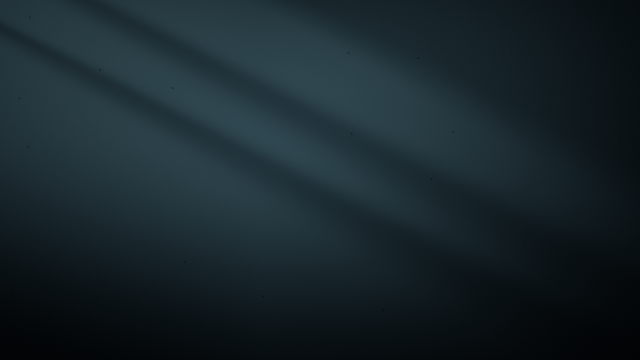
This background is drawn by a Shadertoy shader. Its source:

```glsl
// Soft diagonal light beams and shadow bars across a dark teal wall
#define LIGHT_COLOR  vec3(0.178, 0.263, 0.290)
#define GLOW_COLOR   vec3(0.014, 0.024, 0.036)
#define LIGHT_CENTER vec2(0.72, 0.68)
#define GLOW_CENTER  vec2(0.79, 0.63)
#define BEAM_SLOPE   0.525
#define BAR_START    0.926
#define BAR_SPACING  0.202
#define BAR_DEPTH    0.28
#define EDGE_START   1.40
#define EDGE_SHADE   0.72
#define SPECK_CELLS  9.0
#define GRAIN        0.004

// Sine-free hash, 2D to 1D
float hash(vec2 p) {
    vec3 q = fract(vec3(p.xyx) * 0.1031);
    q += dot(q, q.yzx + 33.33);
    return fract((q.x + q.y) * q.z);
}

// Wide falloff, steeper on the right and sagging toward the lower left
float wallLight(vec2 p) {
    vec2 d = p - LIGHT_CENTER;
    float reach = d.x > 0.0 ? 1.02 : 1.30;
    float drop = d.y + 0.22 * min(d.x, 0.0);
    return exp(-pow(abs(d.x) / reach, 2.5) - pow(abs(drop) / 0.546, 2.5));
}

// Shadow bar with a crisp upper side and a softer lower side
float shadowBar(float dist, float width) {
    float t = dist / (dist > 0.0 ? width : width * 1.7);
    return exp(-t * t);
}

// Sparse dark dust: one possible speck per cell
float dust(vec2 p) {
    vec2 cell = floor(p * SPECK_CELLS);
    vec2 offset = 0.2 + 0.6 * vec2(hash(cell + 3.1), hash(cell + 17.7));
    float dist = length(p - (cell + offset) / SPECK_CELLS);
    float soft = 1.0 / iResolution.y;
    float present = step(0.86, hash(cell + 41.3));
    return present * (1.0 - smoothstep(0.001, 0.001 + soft * 1.5, dist));
}

void mainImage(out vec4 fragColor, in vec2 fragCoord) {
    vec2 p = fragCoord / iResolution.y;
    float light = wallLight(p);

    // Distance across the beams; penumbra widens to the right
    float across = p.y + BEAM_SLOPE * p.x;
    float slant = inversesqrt(1.0 + BEAM_SLOPE * BEAM_SLOPE);
    float blur = 0.016 + 0.028 * p.x;
    for (int i = 0; i < 2; i++) {
        float dist = (across - BAR_START - float(i) * BAR_SPACING) * slant;
        light *= 1.0 - BAR_DEPTH * shadowBar(dist, blur);
    }

    // Shade beyond the outer beam edge
    float edgeDist = (across - EDGE_START) * slant;
    float outside = smoothstep(-1.3 * blur, 1.3 * blur, edgeDist);
    light *= mix(1.0, EDGE_SHADE, outside);

    // Darker tones drift toward blue
    vec3 color = LIGHT_COLOR * pow(vec3(light), vec3(1.12, 1.0, 0.92));

    // Cool glow inside the middle beam
    vec2 g = (p - GLOW_CENTER) / vec2(0.34, 0.26);
    color += GLOW_COLOR * exp(-dot(g, g)) * light;

    // Dust and fine grain
    color *= 1.0 - 0.25 * dust(p);
    color += GRAIN * (hash(floor(p * 288.0)) - 0.5);
    fragColor = vec4(max(color, 0.0), 1.0);
}
```
